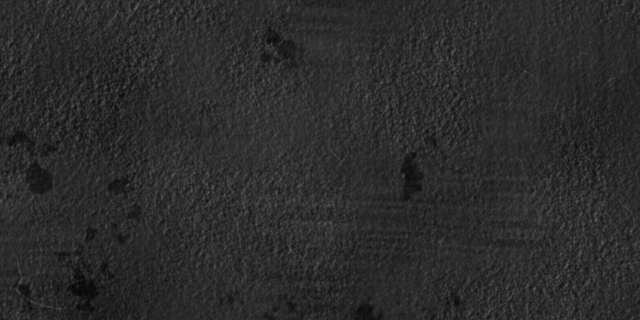
A WebGL 1 fragment shader for this texture:

```glsl
precision highp float;
uniform vec2 u_resolution;

#define BASE_TONE 0.163
#define GRAIN_SCALE 98.0
#define GRAIN_CONTRAST 0.20
#define SPECKLE 0.32
#define LIGHT_STEP vec2(-0.0018, 0.0006)
#define CLOUD_CONTRAST 0.105
#define STREAK_CONTRAST 0.06
#define STAIN_DEPTH 0.078
#define STAIN_SCALE 14.0
#define SCRATCH_COUNT 18
#define SCRATCH_GLOW 0.08

float hash(vec2 p) {
  vec3 q = fract(p.xyx * 0.1031);
  q += dot(q, q.yzx + 33.33);
  return fract((q.x + q.y) * q.z);
}

vec2 hash2(vec2 p) { return vec2(hash(p), hash(p + 57.3)); }

float noise(vec2 p) {
  vec2 i = floor(p);
  vec2 f = smoothstep(0.0, 1.0, p - i);
  float low = mix(hash(i), hash(i + vec2(1.0, 0.0)), f.x);
  float high = mix(hash(i + vec2(0.0, 1.0)), hash(i + 1.0), f.x);
  return mix(low, high, f.y);
}

float fbm(vec2 p) {
  float sum = 0.0;
  float weight = 0.52;
  for (int i = 0; i < 5; i++) {
    sum += weight * noise(p);
    p = mat2(1.6, 1.2, -1.2, 1.6) * p + 11.7;
    weight *= 0.5;
  }
  return sum;
}

// Distance to the nearest scattered cell centre
float cellular(vec2 p) {
  float nearest = 4.0;
  for (int k = 0; k < 9; k++) {
    vec2 cell = floor(p) + vec2(mod(float(k), 3.0), floor(float(k) / 3.0)) - 1.0;
    vec2 d = cell + hash2(cell + 40.0) - p;
    nearest = min(nearest, dot(d, d));
  }
  return sqrt(nearest);
}

// Pebbled plaster surface, its octaves turned against each other
float height(vec2 p) {
  vec2 g = p * GRAIN_SCALE;
  vec2 turned = mat2(0.8, 0.6, -0.6, 0.8) * g;
  return 0.8 * noise(turned * 0.85 + 9.0) + 0.5 * noise(g * 0.42 + 31.0) - 0.42 * cellular(g);
}

float blot(vec2 p, vec2 centre, vec2 size) {
  vec2 d = (p - centre) / size;
  return exp(-dot(d, d));
}

// Crumbled dark patches, gathered in a few worn zones
float stains(vec2 p) {
  float zone = blot(p, vec2(0.13, 0.47), vec2(0.18, 0.16));
  zone = max(zone, blot(p, vec2(0.38, 0.39), vec2(0.08, 0.18)));
  zone = max(zone, 0.92 * blot(p, vec2(0.20, 0.14), vec2(0.20, 0.16)));
  zone = max(zone, blot(p, vec2(1.20, 0.03), vec2(0.46, 0.15)));
  zone = max(zone, 0.95 * blot(p, vec2(1.35, 0.45), vec2(0.20, 0.12)));
  zone = max(zone, 0.92 * blot(p, vec2(0.80, 0.87), vec2(0.19, 0.08)));
  float ragged = fbm(p * STAIN_SCALE + 4.0) + 0.25 * (noise(p * 58.0) - 0.5);
  return smoothstep(0.0, 0.17, ragged - mix(0.88, 0.42, zone));
}

// Trowel drags, kept to a few worn spots
float streaks(vec2 p) {
  vec2 drag = vec2(p.x * 5.0, (p.y + 0.05 * p.x + 0.02 * noise(p * 4.0)) * 85.0);
  float worn = smoothstep(0.55, 0.85, noise(p * 3.2 + 5.0));
  worn = max(worn, blot(p, vec2(0.18, 0.18), vec2(0.17, 0.17)));
  return worn * (noise(drag) - 0.5);
}

// Short bent scratches with a pale edge
float scratches(vec2 p) {
  float glow = 0.0;
  for (int i = 0; i < SCRATCH_COUNT; i++) {
    vec2 seed = vec2(float(i) * 3.7 + 2.0, 19.0);
    vec2 d = p - hash2(seed) * vec2(2.0, 1.0);
    float turn = 3.14 * hash(seed + 8.0);
    d = mat2(cos(turn), sin(turn), -sin(turn), cos(turn)) * d;
    float reach = mix(0.03, 0.10, hash(seed + 15.0));
    float bend = d.y + 1.5 * d.x * d.x + 0.018 * (noise(p * 30.0) - 0.5);
    float ends = 1.0 - smoothstep(0.3 * reach, reach, abs(d.x));
    glow += ends * (1.0 - smoothstep(0.001, 0.0045, abs(bend)));
  }
  return glow * noise(p * 45.0);
}

// Chipped edge curling around the lower left corner
float chip(vec2 p) {
  vec2 q = p + 0.035 * (noise(p * 22.0) - 0.5);
  float edge = abs(q.x * q.y - 0.0075) / length(q + 0.01);
  return (1.0 - smoothstep(0.001, 0.005, edge)) * (1.0 - smoothstep(0.15, 0.28, length(p)));
}

void main() {
  vec2 p = gl_FragCoord.xy / u_resolution.y;
  float relief = height(p + LIGHT_STEP) - height(p - LIGHT_STEP);
  relief += 0.9 * relief * relief + SPECKLE * (0.45 - cellular(p * GRAIN_SCALE * 0.9 + 50.0));
  float rough = mix(0.5, 1.4, smoothstep(0.2, 0.8, fbm(p * 5.0 + 20.0)));
  float stain = stains(p);
  float tone = BASE_TONE + GRAIN_CONTRAST * rough * relief * (1.0 - 0.45 * stain);
  tone += CLOUD_CONTRAST * (fbm(p * 3.0 + 14.0) - 0.5) + 0.02 * (p.y - 0.5);
  tone += STREAK_CONTRAST * (streaks(p) + 0.5 * streaks(p.yx + 7.0));
  tone += SCRATCH_GLOW * (scratches(p) + chip(p)) - STAIN_DEPTH * stain;
  gl_FragColor = vec4(vec3(clamp(tone, 0.04, 0.45)), 1.0);
}
```
